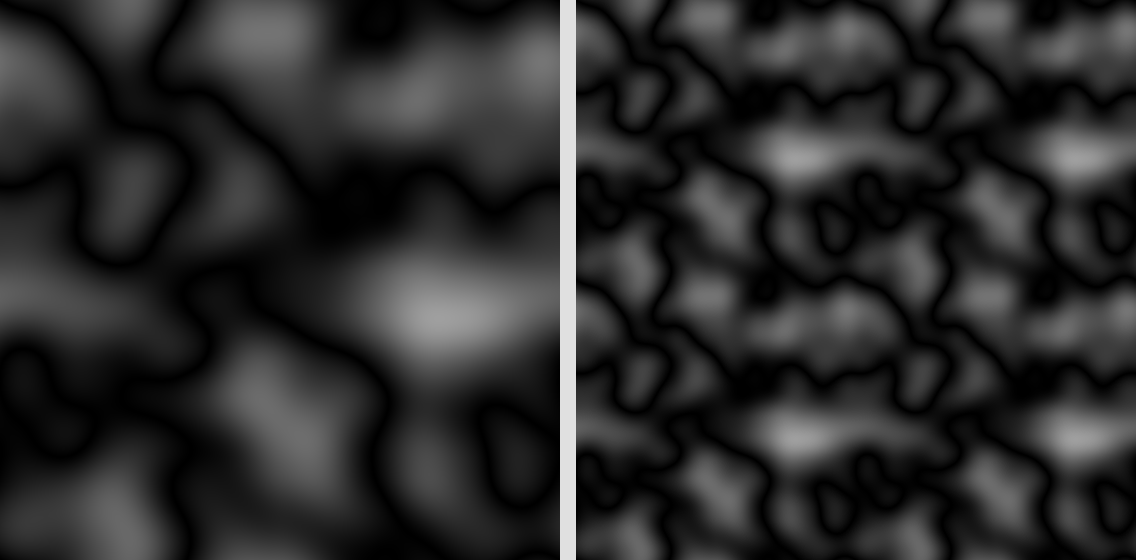
Left, the tile; right, the same tile 2 across and 2 down.
Write a Shadertoy shader that draws this texture.

```glsl
const float TAU = 6.2831853;
const float CELLS = 3.0;          // noise cells across the canvas
const int   OCTAVES = 2;
const float OCTAVE_FADE = 0.5;    // strength of each finer octave
const float GAIN = 0.79;          // brightness of the blobs
const float VALLEY_SOFTNESS = 0.008;
const float SEED = 17.0;
const vec3  TINT = vec3(1.0);

float hash(vec2 p) {
    return fract(sin(dot(p, vec2(127.1, 311.7))) * 43758.5453);
}

// Unit gradient of a lattice point, wrapped to the period
vec2 latticeGradient(vec2 cell, float period, float seed) {
    float angle = TAU * hash(mod(cell, period) + seed);
    return vec2(cos(angle), sin(angle));
}

float cornerSlope(vec2 cell, vec2 local, vec2 corner, float period, float seed) {
    return dot(latticeGradient(cell + corner, period, seed), local - corner);
}

// Periodic gradient noise with quintic blending
float gradientNoise(vec2 p, float period, float seed) {
    vec2 cell = floor(p);
    vec2 local = p - cell;
    vec2 blend = local * local * local * (local * (local * 6.0 - 15.0) + 10.0);
    float bottom = mix(cornerSlope(cell, local, vec2(0, 0), period, seed),
                       cornerSlope(cell, local, vec2(1, 0), period, seed), blend.x);
    float top = mix(cornerSlope(cell, local, vec2(0, 1), period, seed),
                    cornerSlope(cell, local, vec2(1, 1), period, seed), blend.x);
    return mix(bottom, top, blend.y);
}

float layeredNoise(vec2 uv) {
    float sum = 0.0;
    float strength = 1.0;
    float period = CELLS;
    for (int i = 0; i < OCTAVES; i++) {
        sum += strength * gradientNoise(uv * period, period, SEED + 7.0 * float(i));
        strength *= OCTAVE_FADE;
        period *= 2.0;
    }
    return sum;
}

void mainImage(out vec4 fragColor, in vec2 fragCoord) {
    vec2 uv = fragCoord / iResolution.xy;

    // Folding the noise at zero leaves winding black valleys
    float height = GAIN * abs(layeredNoise(uv));
    float shade = height * height / (height + VALLEY_SOFTNESS);

    fragColor = vec4(TINT * clamp(shade, 0.0, 1.0), 1.0);
}
```
